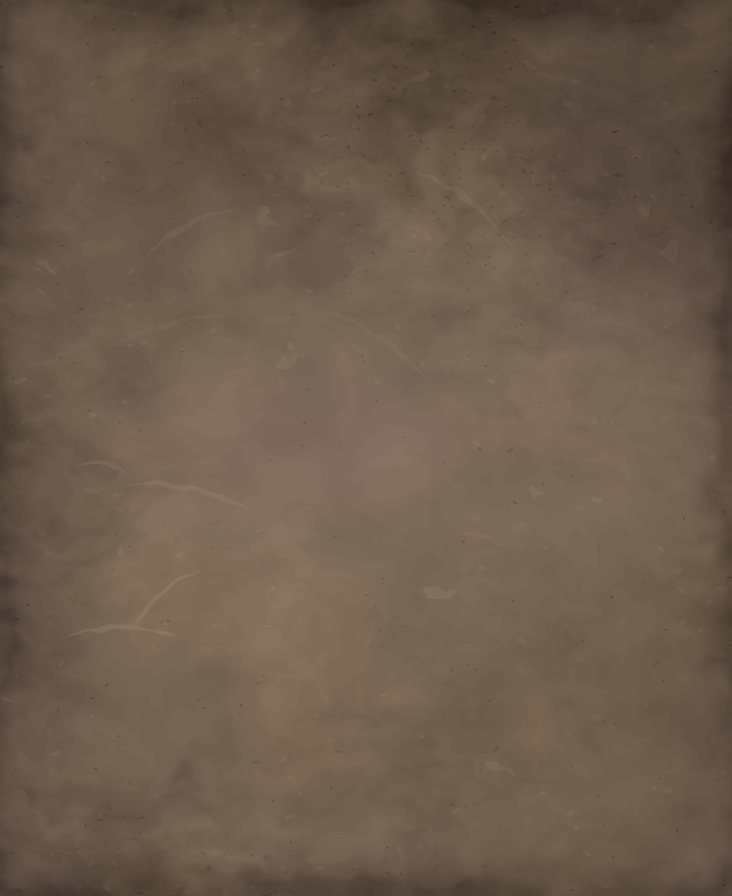
Write a WebGL 2 fragment shader that draws this texture.

```glsl
#version 300 es
precision highp float;
// Aged brown paper with dark worn borders and a paler middle.
// Warped noise is cut into flat, soft-edged tone steps, then strewn
// with small flakes, pits and a few faint curved scratches.
uniform vec2 u_resolution;
out vec4 fragColor;

float hash(vec2 p) {
    vec3 q = fract(p.xyx * vec3(0.1031, 0.1030, 0.0973));
    q += dot(q, q.yzx + 33.33);
    return fract((q.x + q.y) * q.z);
}

float noise(vec2 p) {
    vec2 i = floor(p), f = fract(p);
    f = f * f * (3.0 - 2.0 * f);
    return mix(mix(hash(i), hash(i + vec2(1, 0)), f.x),
               mix(hash(i + vec2(0, 1)), hash(i + vec2(1, 1)), f.x), f.y);
}

float fbm(vec2 p) {
    float sum = 0.0, amp = 0.53;
    for (int i = 0; i < 4; i++) {
        sum += amp * noise(p);
        p = mat2(1.6, 1.2, -1.2, 1.6) * p + 17.3;
        amp *= 0.5;
    }
    return sum;
}

// Soft round spot, 1 at its centre
float spot(vec2 p, vec2 centre, vec2 size) {
    vec2 d = (p - centre) / size;
    return exp(-dot(d, d));
}

// One tilted, flattened chip per grid cell, kept with the given chance
float flakes(vec2 p, float cells, float chance, float seed) {
    vec2 g = p * cells;
    g.x += 0.5 * mod(floor(g.y), 2.0);
    vec2 id = floor(g) + seed;
    vec2 d = fract(g) - 0.5 - 0.4 * (vec2(hash(id + 3.1), hash(id + 7.7)) - 0.5);
    float a = 2.0 * (hash(id + 11.3) - 0.5);
    d = mat2(cos(a), sin(a), -sin(a), cos(a)) * d;
    float radius = mix(0.1, 0.28, hash(id + 19.9));
    float dist = length(d * vec2(1.0, 1.9)) - radius;
    float aa = 0.9 * cells / u_resolution.y;
    return (1.0 - smoothstep(-aa, aa, dist)) * step(hash(id + 23.7), chance);
}

// Thin bowed strokes, tapered and broken by noise
float scratches(vec2 p) {
    float sum = 0.0;
    for (int k = 0; k < 9; k++) {
        vec2 id = vec2(float(k) * 5.7, 41.0);
        vec2 d = p - vec2(0.08 + 0.68 * hash(id), 0.25 + 0.65 * hash(id + 2.3));
        float a = 1.5 * (hash(id + 4.9) - 0.5);
        d = mat2(cos(a), -sin(a), sin(a), cos(a)) * d;
        float len = mix(0.03, 0.09, hash(id + 6.1));
        float s = d.x / len;
        float width = 0.0035 * max(1.0 - s * s, 0.0) * (0.3 + noise(p * 60.0));
        float dist = abs(d.y + 0.012 * s * s) - width;
        float aa = 0.8 / u_resolution.y;
        sum = max(sum, (1.0 - smoothstep(-aa, aa, dist)) * step(abs(s), 1.0)
                       * mix(0.35, 1.0, hash(id + 8.8)));
    }
    return sum;
}

void main() {
    vec2 uv = gl_FragCoord.xy / u_resolution;
    vec2 p = gl_FragCoord.xy / u_resolution.y;
    float aspect = u_resolution.x / u_resolution.y;

    // Ragged coordinates for torn outlines
    vec2 fray = vec2(noise(p * 75.0), noise(p * 75.0 + 31.7)) - 0.5;
    vec2 drift = vec2(fbm(p * 9.0 + 5.2), fbm(p * 9.0 + 47.1)) - 0.5;
    vec2 w = p + 0.05 * drift + 0.008 * fray;

    // Broad light and shade
    float wornTop = spot(uv + 0.2 * drift, vec2(0.58, 0.82), vec2(0.27, 0.12));
    float wornCorner = spot(uv + 0.2 * drift, vec2(0.1, 0.04), vec2(0.22, 0.11));
    float tone = 0.462 + 0.034 * spot(uv, vec2(0.5, 0.5), vec2(0.33, 0.27));
    tone -= 0.065 * smoothstep(0.58, 0.88, uv.y + 0.3 * drift.y);
    tone -= 0.028 * wornTop + 0.04 * wornCorner;

    // Dark uneven border
    vec2 side = min(p, vec2(aspect, 1.0) - p);
    float edge = max(min(side.x, side.y) + 0.07 * (fbm(w * 11.0 + 9.0) - 0.5), 0.0);
    tone -= 0.085 * exp(-edge / 0.022) + 0.045 * exp(-edge / 0.11);

    // Stains from large to small, roughest where worn
    float rough = clamp(0.25 + wornTop + wornCorner + 0.5 * exp(-edge / 0.08)
                        + 1.3 * (fbm(p * 5.0 + 71.0) - 0.45), 0.12, 1.0);
    tone += 0.13 * (fbm(w * 4.0 + 13.0) - 0.5);
    tone += 0.075 * (fbm(w * vec2(13.0, 17.0) + 29.0) - 0.5);
    tone += 0.10 * rough * (fbm(w * vec2(36.0, 52.0) + 3.0) - 0.5);

    // Flat tone steps
    float level = tone / 0.0125;
    float soft = clamp(0.7 * fwidth(level), 0.03, 0.5);
    tone = 0.0125 * (floor(level) + smoothstep(0.5 - soft, 0.5 + soft, fract(level)));

    // Chips, pits and scratches
    vec2 chip = p + 0.009 * fray;
    float patches = smoothstep(0.45, 0.7, fbm(p * 7.0 + 83.0));
    tone -= 0.04 * flakes(chip, 75.0, 0.03 * patches + 0.25 * rough * wornTop
                          + 0.15 * wornCorner, 5.0);
    tone -= 0.07 * flakes(chip, 120.0, 0.012 + 0.05 * patches * rough, 57.0);
    tone += 0.026 * flakes(chip, 48.0, 0.03 + 0.09 * rough, 91.0);
    tone += 0.03 * flakes(p + 0.02 * fray, 19.0, 0.05, 133.0);
    tone += 0.05 * scratches(p + 0.004 * fray);

    // Brown ramp with slight olive and rose drift
    vec3 col = mix(vec3(0.25, 0.2, 0.168), vec3(0.51, 0.435, 0.36), (tone - 0.25) / 0.26);
    float hue = noise(w * 6.0 + 61.0) - 0.5;
    col += vec3(0.004, -0.003, 0.018) * hue;
    col.b += 0.012 * spot(uv, vec2(0.52, 0.55), vec2(0.25, 0.2));
    fragColor = vec4(clamp(col, 0.0, 1.0), 1.0);
}
```
